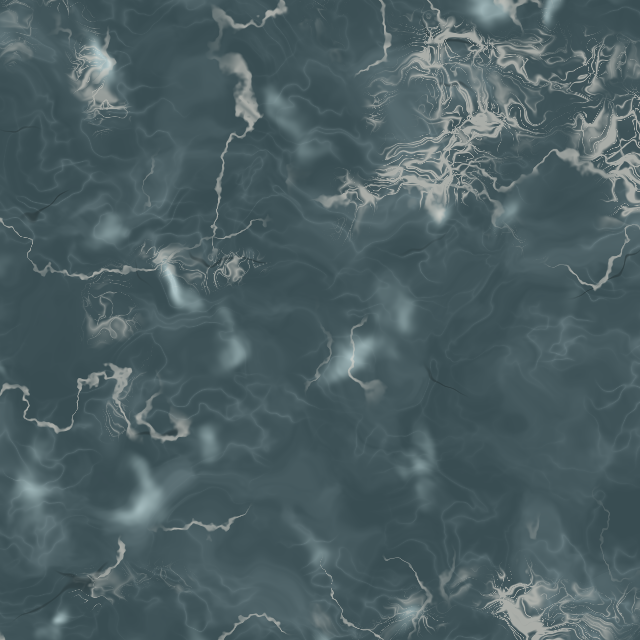
Reproduce this texture procedurally as a Shadertoy shader.

```glsl
const vec3 DEEP = vec3(0.222, 0.300, 0.320);
const vec3 SHALLOW = vec3(0.350, 0.430, 0.450);
const vec3 GLOW = vec3(0.57, 0.66, 0.67);
const vec3 FOAM = vec3(0.72, 0.725, 0.70);
const vec3 CRACK = vec3(0.15, 0.20, 0.21);
const mat2 TURN = mat2(0.8, 0.6, -0.6, 0.8);

vec2 hash2(vec2 p) {
    vec3 q = fract(p.xyx * vec3(0.1031, 0.1030, 0.0973));
    q += dot(q, q.yzx + 33.33);
    return fract((q.xx + q.yz) * q.zy);
}
float corner(vec2 cell, vec2 f, vec2 o) { return dot(hash2(cell + o) * 2.0 - 1.0, f - o); }

// Gradient noise, roughly -1 to 1
float noise(vec2 p) {
    vec2 c = floor(p), f = fract(p);
    vec2 u = f * f * f * (f * (f * 6.0 - 15.0) + 10.0);
    float low = mix(corner(c, f, vec2(0, 0)), corner(c, f, vec2(1, 0)), u.x);
    float high = mix(corner(c, f, vec2(0, 1)), corner(c, f, vec2(1, 1)), u.x);
    return 1.7 * mix(low, high, u.y);
}
float fbm(vec2 p) {
    float sum = 0.0, gain = 0.5;
    for (int i = 0; i < 4; i++) {
        sum += gain * noise(p);
        p = TURN * p * 2.0 + 7.3;
        gain *= 0.5;
    }
    return sum;
}
vec2 warp(vec2 p, float scale, float amount) {
    return p + amount * vec2(fbm(p * scale + 3.1), fbm(p * scale + 41.7));
}
float thread(vec2 p, float sharpness) { return pow(1.0 - min(abs(noise(p)), 1.0), sharpness); }
float line(float d, float width) { return 1.0 - smoothstep(width * 0.3, width + 0.0015, abs(d)); }

float blob(vec2 p, vec2 centre, vec2 radius, float angle) {
    float c = cos(angle), s = sin(angle);
    vec2 d = mat2(c, -s, s, c) * (p - centre) / radius;
    return exp(-dot(d, d));
}

// Tangled foam threads over several scales
float filigree(vec2 p) {
    float threads = 0.0, weight = 1.0;
    p += 0.5 * vec2(noise(p * 1.3), noise(p * 1.3 + 19.0));
    for (int i = 0; i < 3; i++) {
        threads = max(threads, weight * thread(p, 7.0));
        p = TURN * p * 1.8 + 11.0;
        weight *= 0.92;
    }
    return threads;
}

// Scattered bent patches of soft light
float lights(vec2 p, float cells) {
    vec2 g = p * cells, home = floor(g);
    float sum = 0.0;
    for (int y = -1; y <= 1; y++)
    for (int x = -1; x <= 1; x++) {
        vec2 id = home + vec2(x, y);
        vec2 place = hash2(id + 5.0), kind = hash2(id + 71.0);
        vec2 d = g - id - place;
        d.x += (kind.y - 0.5) * 3.0 * d.y * d.y;
        vec2 size = vec2(0.11, 0.22) + 0.10 * kind.yx;
        sum += step(kind.x, 0.55) * (0.55 + 0.6 * place.x) * blob(d, vec2(0), size, (place.y - 0.5) * 1.6);
    }
    return min(sum, 1.0);
}

// Height of the long foam crest across the canvas
float crest(float x) {
    return 0.65 - 0.08 * smoothstep(0.0, 0.09, x) + 0.14 * smoothstep(0.1, 0.66, x)
         - 0.15 * smoothstep(0.7, 0.92, x) + 0.08 * smoothstep(0.92, 1.0, x);
}

// Regions where foam gathers
float foamFields(vec2 p) {
    float sum = blob(p, vec2(0.80, 0.87), vec2(0.26, 0.12), -0.15);
    sum += blob(p, vec2(0.66, 0.725), vec2(0.16, 0.045), 0.1);
    sum += blob(p, vec2(0.96, 0.78), vec2(0.06, 0.14), 0.2);
    sum += blob(p, vec2(0.78, 0.04), vec2(0.28, 0.06), 0.0);
    sum += 0.55 * blob(p, vec2(0.34, 0.59), vec2(0.26, 0.055), 0.15);
    sum += 0.55 * blob(p, vec2(0.18, 0.35), vec2(0.035, 0.13), -0.35);
    sum += 0.6 * blob(p, vec2(0.12, 0.94), vec2(0.06, 0.05), 0.4);
    return sum;
}

void mainImage(out vec4 fragColor, in vec2 fragCoord) {
    vec2 uv = fragCoord / iResolution.xy;
    vec2 flow = warp(warp(uv, 3.0, 0.25), 7.0, 0.10);
    vec2 drift = warp(uv, 5.0, 0.12);
    vec2 curl = warp(uv, 8.0, 0.09);
    vec2 rough = warp(uv, 18.0, 0.04);
    float calm = smoothstep(0.62, 0.75, uv.x) * (1.0 - smoothstep(0.5, 0.62, uv.y));
    // Water body with faint folded streaks
    vec3 col = mix(DEEP, SHALLOW, smoothstep(-0.25, 0.75, fbm(flow * vec2(4.0, 6.0))));
    float streak = thread(flow * vec2(9.0, 15.0) + 23.0, 11.0);
    col += 0.07 * streak * smoothstep(-0.2, 0.5, noise(uv * 5.0 + 8.0));
    float wisps = thread(curl * vec2(15.0, 24.0) + 33.0, 10.0);
    col += 0.09 * wisps * smoothstep(-0.2, 0.5, noise(drift * 7.0 + 18.0));
    // Submerged light, sparse in the calm lower right
    float light = lights(drift, 6.5) * (1.0 - 0.85 * calm);
    light = clamp(light * (1.0 + 0.5 * noise(flow * 14.0)), 0.0, 1.0);
    col = mix(col, GLOW, 0.85 * smoothstep(0.08, 0.95, light));
    // Foam threads, thickest inside the fields
    float fields = 1.4 * foamFields(drift);
    fields += 0.7 * smoothstep(0.25, 0.7, noise(drift * 4.5 + 31.0)) * (1.0 - 0.7 * calm);
    fields = min(fields, 1.1);
    float density = fields * (0.85 + 0.9 * noise(drift * 10.0 + 4.0));
    float foam = smoothstep(0.32, 1.0, filigree(curl * vec2(12.0, 18.0)) * density);
    foam = max(foam, 0.8 * smoothstep(0.12, 0.5, fbm(curl * vec2(13.0, 19.0) + 77.0) * density));
    col += 0.02 * fields;
    // Jagged crest and broken vein loops
    float swell = smoothstep(0.0, 0.8, noise(drift * 11.0 + 50.0));
    float ridge = line(rough.y - crest(rough.x), 0.002 + 0.012 * swell);
    ridge *= smoothstep(-0.35, 0.1, noise(uv * 8.0 + 13.0));
    float loops = line(noise(rough * vec2(8.5, 5.5) + 62.0) / 10.0, 0.002 + 0.010 * swell);
    loops *= smoothstep(0.03, 0.3, noise(drift * 4.5 + 90.0)) * (1.0 - 0.7 * calm);
    float veins = max(ridge, loops) * (0.8 + 0.4 * noise(curl * 45.0));
    foam = clamp(max(foam, veins), 0.0, 1.0);
    col = mix(col, FOAM, 0.88 * foam);
    // Thin dark cracks and bright glints
    float crack = line(noise(drift * vec2(3.0, 5.0) + 120.0) / 6.0, 0.001);
    crack *= smoothstep(0.25, 0.5, noise(uv * 6.0 + 140.0));
    col = mix(col, CRACK, 0.55 * crack * (1.0 - foam));
    col += 0.15 * pow(light, 6.0);
    fragColor = vec4(clamp(col, 0.0, 1.0), 1.0);
}
```
